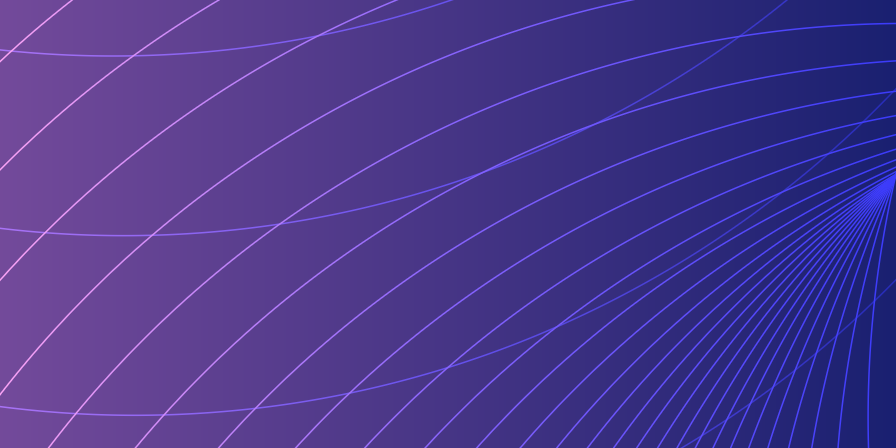
Reproduce this background procedurally as a Shadertoy shader.

```glsl
// Two families of thin circular arcs over a violet to navy gradient.
// A fan of equal circles turns about a pivot on the right edge, and a second
// set of wide bowls repeats downwards. Lengths are in canvas heights.

#define PIVOT vec2(2.0, 0.609)
#define FAN_RADIUS 2.409
#define FAN_GAP 0.3385
#define FAN_TURN 3.47
#define BOWL_RADIUS 2.344
#define BOWL_LOW vec2(0.2526, 0.875)
#define BOWL_STEP vec2(0.0243, -0.401)
#define LINE_WIDTH 0.0034

// Share of a pixel covered by a line whose centre lies at distance d
float lineCoverage(float d, float pixel) {
    float halfLine = 0.5 * LINE_WIDTH;
    float halfPixel = 0.5 * pixel;
    float overlap = min(d + halfLine, halfPixel) - max(d - halfLine, -halfPixel);
    return clamp(overlap / pixel, 0.0, 1.0);
}

float circleLine(vec2 p, vec2 center, float radius, float pixel) {
    return lineCoverage(length(p - center) - radius, pixel);
}

// Blend through three colours, with the middle one at t = 0.5
vec3 ramp(vec3 a, vec3 b, vec3 c, float t) {
    return t < 0.5 ? mix(a, b, 2.0 * t) : mix(b, c, 2.0 * t - 1.0);
}

// Circles that rotate about the pivot and close in on it
float fanLines(vec2 p, float pixel) {
    float clear = 1.0;
    for (int k = -4; k <= 22; k++) {
        float i = float(k);
        float bunching = 1.5e-5 * i * i * i * i * (22.0 - i);
        float angle = radians(0.65 + FAN_TURN * i - bunching);
        float gap = FAN_GAP * pow(max(1.0 - i / 11.0, 0.0), 3.0);
        vec2 center = PIVOT + (FAN_RADIUS - gap) * vec2(sin(angle), -cos(angle));
        clear *= 1.0 - circleLine(p, center, FAN_RADIUS, pixel);
    }
    return 1.0 - clear;
}

// Wide arcs, open at the top, stacked at even steps
float bowlLines(vec2 p, float pixel) {
    float cover = 0.0;
    for (int k = 0; k < 4; k++) {
        vec2 center = BOWL_LOW + float(k) * BOWL_STEP + vec2(0.0, BOWL_RADIUS);
        cover = max(cover, circleLine(p, center, BOWL_RADIUS, pixel));
    }
    return cover;
}

void mainImage(out vec4 fragColor, in vec2 fragCoord) {
    vec2 p = fragCoord / iResolution.y;
    float pixel = 1.0 / iResolution.y;
    float across = fragCoord.x / iResolution.x;

    // Background
    vec3 color = mix(vec3(0.45, 0.29, 0.605), vec3(0.10, 0.125, 0.44), across);

    // Bowls lie below the brighter fan
    vec3 bowlColor = ramp(vec3(0.66, 0.45, 0.96), vec3(0.40, 0.32, 0.93),
                          vec3(0.15, 0.17, 0.72), across);
    color = mix(color, bowlColor, bowlLines(p, pixel));

    vec3 fanColor = ramp(vec3(0.98, 0.64, 0.96), vec3(0.53, 0.39, 0.99),
                         vec3(0.23, 0.23, 0.98), across);
    color = mix(color, fanColor, fanLines(p, pixel));

    fragColor = vec4(color, 1.0);
}
```
